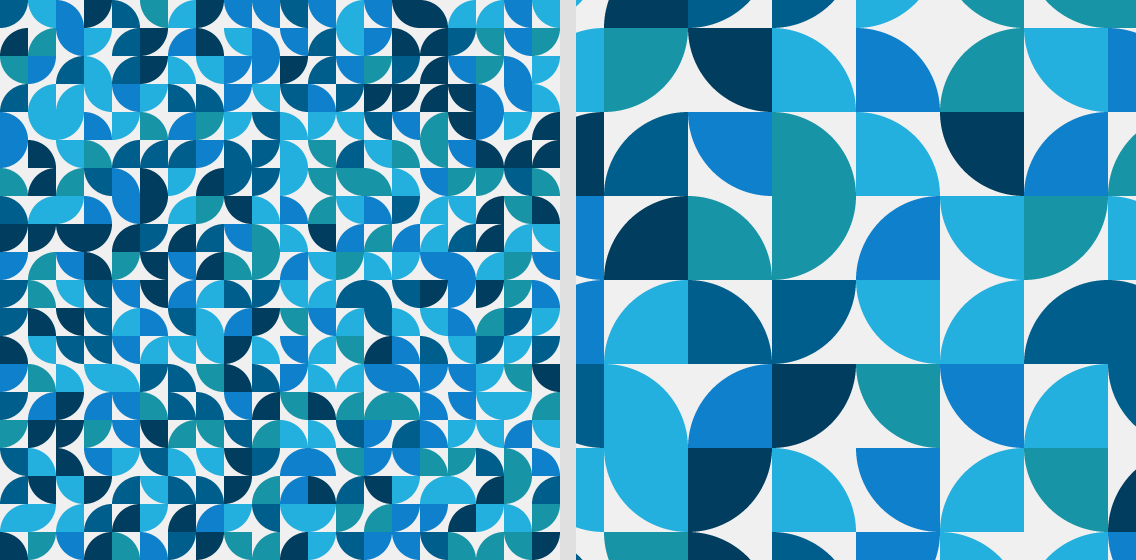
Left: the whole. Right: its middle third, enlarged.
A Shadertoy shader for this pattern:

```glsl
const float CELLS = 20.0;
const int SAMPLES = 4;

// Two independent random values in 0..1 per cell
vec2 hash2(vec2 cell) {
    uvec2 q = uvec2(ivec2(cell) + 64) * uvec2(1597u, 3812u);
    uint n = (q.x ^ (q.y * 2531u)) * 73943u;
    n = (n ^ (n >> 15)) * 48271u;
    n = (n ^ (n >> 13)) * 69621u;
    n ^= n >> 16;
    return vec2(n & 65535u, n >> 16) / 65536.0;
}

vec3 leafColor(float pick) {
    vec3 palette[5] = vec3[5](
        vec3(0.09, 0.58, 0.65),   // teal
        vec3(0.14, 0.69, 0.87),   // sky
        vec3(0.06, 0.50, 0.80),   // blue
        vec3(0.00, 0.37, 0.55),   // deep blue
        vec3(0.00, 0.24, 0.37));  // navy
    return palette[int(pick * 5.0)];
}

// One quarter disc per cell, centred on a random corner
vec3 quarterTiles(vec2 p) {
    vec2 cell = floor(p);
    vec2 random = hash2(cell);
    float turn = floor(random.x * 4.0);
    vec2 corner = vec2(mod(turn, 2.0), floor(turn / 2.0));
    float distanceToArc = length(fract(p) - corner) - 1.0;
    return distanceToArc < 0.0 ? leafColor(random.y) : vec3(0.94);
}

void mainImage(out vec4 fragColor, in vec2 fragCoord) {
    // Average a subpixel grid to smooth both arcs and cell borders
    vec3 sum = vec3(0.0);
    for (int j = 0; j < SAMPLES; j++) {
        for (int i = 0; i < SAMPLES; i++) {
            vec2 offset = (vec2(i, j) + 0.5) / float(SAMPLES) - 0.5;
            sum += quarterTiles((fragCoord + offset) / iResolution.xy * CELLS);
        }
    }
    fragColor = vec4(sum / float(SAMPLES * SAMPLES), 1.0);
}
```
